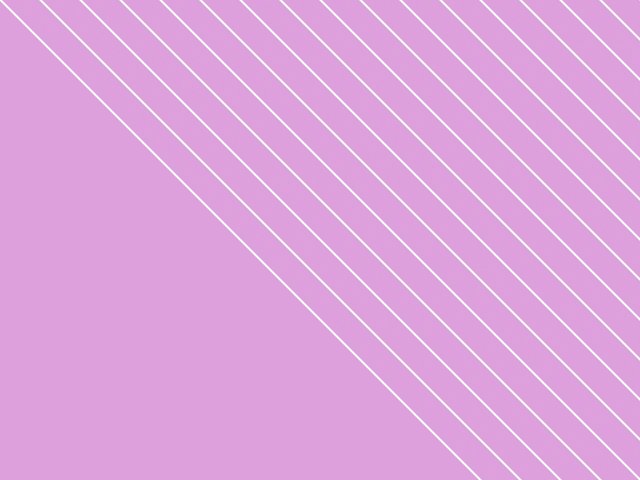
Reproduce this background procedurally as a Shadertoy shader.

```glsl
// Plum background with thin white diagonal stripes filling the upper right.

const vec3 PLUM = vec3(0.867, 0.627, 0.863);
const vec3 FRINGE = vec3(0.810, 0.640, 0.810);
const vec3 WHITE = vec3(1.0, 0.99, 1.0);

const float SPACING = 1.0 / 12.0;    // horizontal gap between stripes
const float OFFSET = 0.001;          // shift of the first stripe from the corner
const float HALF_WIDTH = 0.0021;     // half of a stripe's thickness
const float FRINGE_WIDTH = 0.0022;   // soft shade on both sides of a stripe
const float GRAIN_CELLS = 384.0;     // grain cells per canvas height
const float GRAIN_STRENGTH = 0.012;

// Sine-free hash of a cell, from 0 to 1
float hash21(vec2 cell) {
    vec3 p = fract(vec3(cell.xyx) * 0.1031);
    p += dot(p, p.yzx + 33.33);
    return fract((p.x + p.y) * p.z);
}

// Distance to the nearest falling diagonal; none lie below the first one
float stripeDistance(float diagonal, float spacing) {
    float index = max(round(diagonal / spacing), 0.0);
    return abs(diagonal - index * spacing) * sqrt(0.5);
}

// Antialiased coverage of a band around a line
float bandCoverage(float dist, float halfWidth, float pixel) {
    return clamp(0.5 + (halfWidth - dist) / pixel, 0.0, 1.0);
}

void mainImage(out vec4 fragColor, in vec2 fragCoord) {
    float pixel = 1.0 / iResolution.y;
    vec2 uv = fragCoord * pixel;

    // Zero on the line running down from the top left corner
    float diagonal = uv.x + uv.y - 1.0 - OFFSET;
    float dist = stripeDistance(diagonal, SPACING);

    // Faint grain between the stripes
    float grain = hash21(floor(uv * GRAIN_CELLS)) - 0.5;
    float striped = smoothstep(-0.01, 0.01, diagonal);
    vec3 color = PLUM + vec3(0.5, -1.0, 1.0) * grain * GRAIN_STRENGTH * striped;

    // Muted fringe, then the bright stripe
    float fringe = bandCoverage(dist, HALF_WIDTH + FRINGE_WIDTH, pixel);
    color = mix(color, FRINGE, 0.6 * fringe);
    color = mix(color, WHITE, bandCoverage(dist, HALF_WIDTH, pixel));

    fragColor = vec4(color, 1.0);
}
```
